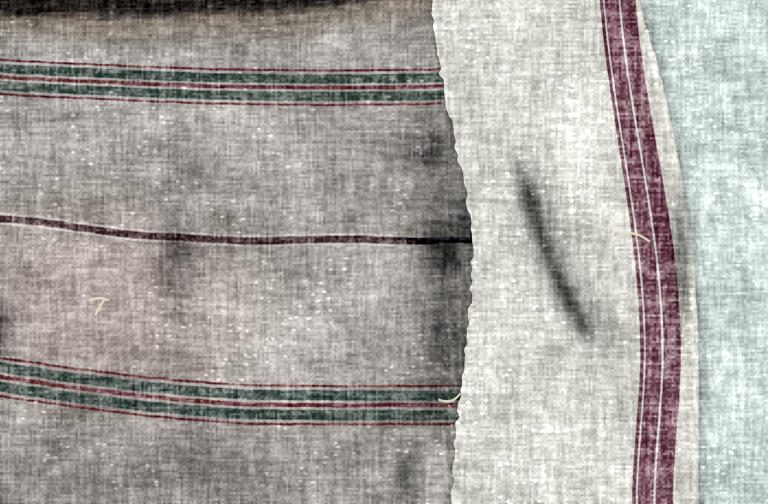
Give the GLSL for this texture, as a WebGL 1 fragment shader.

```glsl
precision highp float;
// Worn striped sackcloth: a banded left panel, a frayed seam and a pale panel with a red selvage.
uniform vec2 u_resolution;

float hash(vec2 p) { return fract(sin(dot(p, vec2(127.1, 311.7))) * 43758.5); }

float noise(vec2 p) {
  vec2 i = floor(p), f = fract(p), e = vec2(1, 0);
  f *= f * (3.0 - 2.0 * f);
  return mix(mix(hash(i), hash(i + e), f.x),
             mix(hash(i + e.yx), hash(i + e.xx), f.x), f.y);
}

// Distance to the nearest scattered cell point
float cells(vec2 p) {
  float nearest = 2.0;
  for (int y = -1; y <= 1; y++) {
    for (int x = -1; x <= 1; x++) {
      vec2 c = floor(p) + vec2(x, y);
      nearest = min(nearest, length(c + vec2(hash(c), hash(c + 19.3)) - p));
    }
  }
  return nearest;
}

// Layered, warped sines for soft stains
float stains(vec2 p) {
  float sum = 0.0, amp = 0.5;
  for (int i = 0; i < 5; i++) {
    p += 0.6 * sin(p.yx * 1.3 + float(i));
    sum += amp * sin(p.x) * sin(p.y + 1.7);
    p = mat2(1.4, 1.1, -1.1, 1.4) * p;
    amp *= 0.65;
  }
  return sum;
}

// Crossed threads with uneven thickness
float weave(vec2 p) {
  float warp = noise(p * vec2(230, 30)) + 0.4 * noise(p * vec2(110, 9));
  float weft = noise(p * vec2(30, 230)) + 0.4 * noise(p * vec2(9, 110));
  return warp + weft + 1.1 * noise(p * 230.0) + 0.5 * noise(p * 75.0) - 2.2;
}

float glow(float d, float w) { return exp(-d * d / (w * w)); }

float blob(vec2 p, float x, float y, float w, float h) {
  return glow(p.x - x, w) * glow(p.y - y, h);
}

float stripe(float d, float w) {
  return 1.0 - smoothstep(w - 0.0018, w + 0.0018, abs(d));
}

// Bowed loose fibre from a to b
float fibre(vec2 p, vec2 a, vec2 b, float bow) {
  vec2 d = b - a;
  float t = clamp(dot(p - a, d) / dot(d, d), 0.0, 1.0);
  vec2 q = a + d * t + vec2(-d.y, d.x) * bow * 4.0 * t * (1.0 - t);
  return 1.0 - smoothstep(0.001, 0.004, length(p - q));
}

// Two green bars between three red lines
vec3 band(vec3 cloth, float d, float h, float wear) {
  float green = stripe(abs(d) - 0.51 * h, 0.26 * h);
  float red = max(stripe(d, 0.1 * h), stripe(abs(d) - h, 0.06 * h));
  cloth = mix(cloth, vec3(0.25, 0.31, 0.29), green * wear);
  return mix(cloth, vec3(0.4, 0.19, 0.22), red * wear);
}

vec3 leftPanel(vec2 p, float wear) {
  float tone = 0.5 + 0.4 * stains(p * vec2(9, 13)) + 0.2 * stains(p * vec2(22, 34));
  tone += 0.4 * blob(p, 0.52, 0.36, 0.25, 0.13) + 0.3 * blob(p, 0.25, 0.73, 0.2, 0.12)
    + 0.25 * blob(p, 0.6, 0.92, 0.2, 0.06) - 0.35 * blob(p, 0.2, 0.05, 0.35, 0.08);
  vec3 c = mix(vec3(0.5, 0.485, 0.465), vec3(0.755, 0.74, 0.72), clamp(tone, 0.0, 1.0));
  c.r += 0.035 * blob(p, 0.2, 0.4, 0.3, 0.2);
  float ripple = 0.002 * (noise(p * vec2(40, 3)) - 0.5);
  c = band(c, p.y - 0.847 + 0.021 * sin(p.x * 2.4) + ripple, 0.034, wear);
  c = band(c, p.y - 0.252 + 0.056 * sin(min(p.x * 2.6, 1.57)) + ripple, 0.038, wear);
  // Narrow dark line with pale worn margins
  float d = p.y - 0.569 + 0.045 * smoothstep(-0.1, 0.45, p.x) - 0.002 * sin(p.x * 21.0) + ripple;
  float end = smoothstep(0.76, 0.86, p.x);
  c += 0.13 * stripe(abs(d) - 0.01, 0.002) * (1.0 - end);
  c = mix(c, mix(vec3(0.28, 0.2, 0.2), vec3(0.08, 0.06, 0.09), end), stripe(d, 0.0065) * wear);
  // Soot and the dark upper border
  float soot = 0.5 * blob(p, 0.86, 0.7, 0.045, 0.05) + 0.6 * blob(p, 0.89, 0.54, 0.07, 0.09)
    + 0.5 * blob(p, 0.88, 0.33, 0.05, 0.15) + 0.5 * blob(p, 0.81, 0.05, 0.025, 0.06)
    + 0.6 * blob(p, 0.0, 0.35, 0.025, 0.05) + 0.3 * blob(p, 0.35, 0.5, 0.04, 0.18);
  c *= 1.0 - min(soot, 0.8) * (0.85 + 0.4 * stains(p * 38.0));
  float border = p.y + 0.012 * stains(p * 17.0) - 0.035 * smoothstep(0.45, 0.8, p.x);
  c *= 1.0 - vec3(0.2, 0.24, 0.28) * smoothstep(0.88, 0.97, border);
  return mix(c, vec3(0.11, 0.095, 0.09), smoothstep(0.955, 0.985, border) * 0.92);
}

vec3 rightPanel(vec2 p, float wear, float hem) {
  float tone = stains(p * vec2(12, 9)) + 0.6 * stains(p * vec2(32, 14));
  vec3 c = vec3(0.835, 0.835, 0.805) + 0.08 * tone + 0.05 * blob(p, 1.14, 0.75, 0.06, 0.35);
  // Red selvage, split by pale threads
  float s = p.x - 1.254 - 0.016 * smoothstep(0.0, 0.3, p.y) + 0.085 * smoothstep(0.3, 1.12, p.y);
  s *= 1.0 + 0.14 * smoothstep(0.4, 1.0, p.y);
  float red = stripe(s - 0.004, 0.0035) + stripe(s - 0.027, 0.0155) + stripe(s - 0.064, 0.017);
  c = mix(c, vec3(0.43, 0.26, 0.32) + 0.05 * tone, red * wear);
  c *= 1.0 - 0.4 * blob(p, 1.355, 0.49, 0.022, 0.14);
  // Slanting crease with a broad soft flank
  float bend = p.x - 1.03 - 0.28 * (0.68 - p.y) - 0.55 * pow(max(0.6 - p.y, 0.0), 2.0);
  float span = smoothstep(0.29, 0.37, p.y) * (1.0 - smoothstep(0.6, 0.72, p.y));
  c *= 1.0 - span * (0.45 * glow(bend, 0.02) + 0.2 * glow(bend - 0.01, 0.05));
  // Cool cloth beyond the hem
  vec3 cool = vec3(0.81, 0.86, 0.845) + 0.1 * stains(p * 16.0) + 0.07 * stains(p * 45.0);
  cool *= 1.0 - 0.3 * exp(-max(hem, 0.0) / 0.012);
  return mix(c + 0.08 * glow(hem + 0.008, 0.006), cool, smoothstep(-0.002, 0.002, hem));
}

void main() {
  vec2 p = gl_FragCoord.xy / u_resolution * vec2(1.524, 1);
  float fray = 0.008 * (noise(p * vec2(30, 75)) - 0.5);
  float seam = p.x - 0.897 - 0.04 * smoothstep(0.0, 0.5, p.y) + 0.078 * smoothstep(0.48, 1.0, p.y) + fray;
  float hem = p.x - 1.387 + 0.12 * pow(max(p.y - 0.25, 0.0) / 0.75, 2.0) + 0.4 * fray;
  float grain = weave(p);
  float wear = clamp(0.86 - 0.28 * grain, 0.4, 1.0);
  vec3 left = leftPanel(p, wear) * (1.0 - 0.35 * exp(min(seam, 0.0) / 0.007));
  vec3 right = rightPanel(p, wear, hem);
  right += 0.2 * (noise(p * 120.0) - 0.35) * exp(-max(seam, 0.0) / 0.012);
  vec3 color = mix(left, right, smoothstep(-0.0015, 0.0015, seam)) + 0.14 * grain;
  // Lint gathered in patches, then loose fibres
  float lint = smoothstep(0.5, 0.8, noise(p * 19.0));
  color += 0.2 * lint * (1.0 - smoothstep(0.05, 0.2, cells(p * vec2(30, 46))));
  float straw = fibre(p, vec2(0.18, 0.405), vec2(0.213, 0.405), 0.1)
    + fibre(p, vec2(0.19, 0.377), vec2(0.205, 0.403), 0.0)
    + fibre(p, vec2(1.225, 0.532), vec2(1.287, 0.522), 0.15)
    + fibre(p, vec2(0.872, 0.207), vec2(0.912, 0.218), -0.2);
  color = mix(color, vec3(0.9, 0.88, 0.78), min(straw, 0.9));
  gl_FragColor = vec4(clamp(color, 0.0, 1.0), 1.0);
}
```
